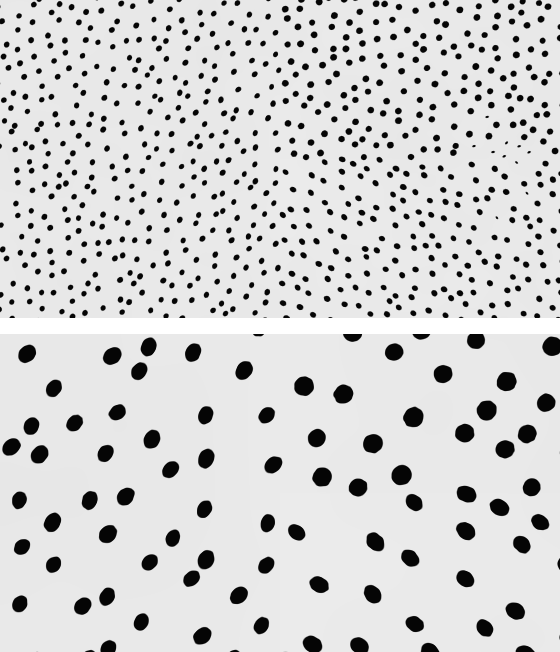
Top, the full canvas; bottom, a detail of the centre.
A Shadertoy shader for this pattern:

```glsl
// Small black ink dots scattered evenly over pale paper.
// Each dot sits in a jittered, rotated hexagonal lattice; its size, slant and
// elongation depend on the quadrant of the canvas, and its rim is slightly ragged.

#define DOT_ROWS 20.0       // mean dots per canvas height
#define DOT_RADIUS 0.0092   // in canvas heights
#define JITTER 0.33         // random shift, in cells
#define SWAY 0.22           // slow drift of the lattice, in cells
#define LATTICE_TURN 0.38   // lattice rotation, radians
#define RAGGED 0.05         // rim roughness, relative to radius
#define EDGE_SOFT 0.75      // half width of the edge, in output pixels
#define PAPER vec3(0.912)
#define INK vec3(0.018)

const float TAU = 6.2831853;
const vec2 HEX_CELL = vec2(1.0746, 0.9306);

vec3 hash3(vec2 p) {
    vec3 q = fract(p.xyx * vec3(0.1031, 0.1030, 0.0973));
    q += dot(q, q.yxz + 33.33);
    return fract((q.xxy + q.yzz) * q.zyx);
}

float valueNoise(vec2 p) {
    vec2 cell = floor(p), f = fract(p);
    f = f * f * (3.0 - 2.0 * f);
    float low = mix(hash3(cell).x, hash3(cell + vec2(1, 0)).x, f.x);
    float high = mix(hash3(cell + vec2(0, 1)).x, hash3(cell + vec2(1, 1)).x, f.x);
    return mix(low, high, f.y);
}

mat2 turn(float angle) {
    float c = cos(angle), s = sin(angle);
    return mat2(c, s, -s, c);
}

// Dot centre inside its lattice cell, in lattice units
vec2 dotCentre(vec2 id, vec3 rnd) {
    vec2 home = (id + 0.5 + vec2(0.5 * mod(id.y, 2.0), 0.0)) * HEX_CELL;
    vec2 shift = JITTER * sqrt(rnd.x) * vec2(cos(TAU * rnd.y), sin(TAU * rnd.y));
    vec2 drift = SWAY * sin(id.yx * vec2(0.71, 0.53) + id * 0.37);
    return home + shift + drift;
}

// Signed distance to one dot; offset and centre are in canvas heights
float dotDistance(vec2 offset, vec2 centre, vec3 rnd) {
    bool right = centre.x > 0.0, upper = centre.y > 0.0;
    float slant = right ? (upper ? 0.5 : -0.65) : 0.95;
    float size = right ? (upper ? 1.09 : 1.0) : 0.95;
    float nearMiddle = exp(-3.0 * dot(centre, centre));
    float stretch = right && upper ? 1.06 : 1.1 + 0.2 * nearMiddle;

    // A few broken crumbs at the right, just under the middle
    float crumbZone = 1.0 - smoothstep(0.08, 0.2, length(centre - vec2(0.72, -0.05)));
    if (rnd.z < 0.3 * crumbZone) { size *= 0.45; stretch = 1.6; }

    float radius = DOT_RADIUS * size * (0.93 + 0.14 * rnd.z);
    vec2 q = turn(-slant - 0.6 * (rnd.y - 0.5)) * offset;
    q *= vec2(inversesqrt(stretch), sqrt(stretch));
    float rim = valueNoise(q / DOT_RADIUS * 2.2 + rnd.xy * 90.0) - 0.5;
    return length(q) - radius * (1.0 + 2.0 * RAGGED * rim);
}

// Distance to the nearest dot of the lattice
float scatterDistance(vec2 p) {
    vec2 latticePos = turn(LATTICE_TURN) * p * DOT_ROWS;
    float nearest = 1.0;
    float baseRow = floor(latticePos.y / HEX_CELL.y);
    for (int j = -1; j <= 1; j++) {
        float row = baseRow + float(j);
        float column = floor(latticePos.x / HEX_CELL.x - 0.5 * mod(row, 2.0));
        for (int i = -1; i <= 1; i++) {
            vec2 id = vec2(column + float(i), row);
            vec3 rnd = hash3(id + 71.0);
            vec2 offset = turn(-LATTICE_TURN) * (latticePos - dotCentre(id, rnd)) / DOT_ROWS;
            nearest = min(nearest, dotDistance(offset, p - offset, rnd));
        }
    }
    return nearest;
}

void mainImage(out vec4 fragColor, in vec2 fragCoord) {
    float pixel = 1.0 / iResolution.y;
    vec2 p = (fragCoord - 0.5 * iResolution.xy) * pixel;

    // Paper with faint mottling and a slightly brighter lower right quarter
    float mottle = valueNoise(p * 5.0 + 20.0) + 0.5 * valueNoise(p * 13.0 + 50.0) - 0.75;
    float quarter = smoothstep(-pixel, pixel, p.x) * smoothstep(-pixel, pixel, -p.y);
    vec3 colour = PAPER + 0.009 * mottle + 0.005 * quarter * exp(-4.0 * dot(p, p));

    // Ink
    float soft = EDGE_SOFT * pixel;
    float ink = 1.0 - smoothstep(-soft, soft, scatterDistance(p));
    fragColor = vec4(mix(colour, INK, ink), 1.0);
}
```
